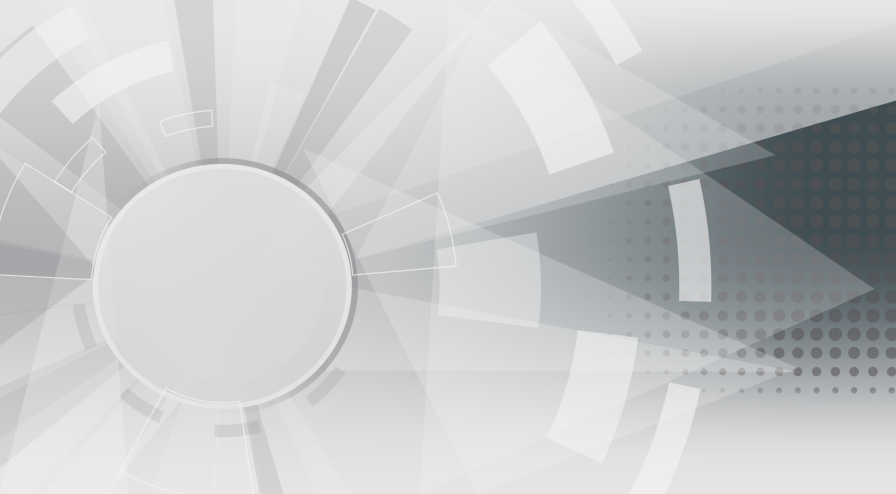
Reproduce this background procedurally as a Shadertoy shader.

```glsl
const vec3 PALE = vec3(0.915, 0.910, 0.912);
const vec3 MID = vec3(0.730, 0.735, 0.742);
const vec3 SLATE = vec3(0.250, 0.305, 0.325);
const vec3 DOT = vec3(0.340, 0.325, 0.335);
const vec3 SHADE = vec3(0.480, 0.490, 0.500);
const vec3 WHITE = vec3(0.955);
const vec2 HUB = vec2(0.450, 0.420);
const vec2 HUB_SIZE = vec2(0.262, 0.248);
const float DOT_STEP = 0.038;
const float LINE_WIDTH = 0.0012;
const int RAYS = 18;

// Ring sectors: inner radius, outer radius, first and last angle in degrees
const vec4 PANELS[8] = vec4[8](
    vec4(0.700, 0.838, 18.9, 39.8), vec4(0.925, 0.990, -1.8, 12.7),
    vec4(0.440, 0.645, -7.5, 9.8), vec4(0.725, 0.848, -25.0, -7.0),
    vec4(0.925, 0.990, -31.0, -12.1), vec4(0.915, 0.975, 29.3, 46.0),
    vec4(0.447, 0.510, 102.5, 132.6), vec4(0.570, 0.645, 118.0, 152.0));
const float PANEL_ALPHA[8] = float[8](0.64, 0.62, 0.40, 0.55, 0.62, 0.62, 0.62, 0.55);
const vec4 OUTLINES[5] = vec4[5](
    vec4(0.265, 0.475, 5.0, 23.5), vec4(0.235, 0.427, -119.0, -81.5),
    vec4(0.265, 0.470, 148.0, 177.0), vec4(0.325, 0.357, 93.5, 110.7),
    vec4(0.360, 0.400, 131.0, 148.0));

float fill(float d) {
    float edge = 0.75 / iResolution.y;
    return 1.0 - smoothstep(-edge, edge, d);
}

float hash(float n) { return fract(sin(n * 37.17) * 438.53); }

float sector(float r, float angle, vec4 s) {
    float turn = mod(angle - 0.5 * (s.z + s.w) + 180.0, 360.0) - 180.0;
    float side = radians(abs(turn) - 0.5 * (s.w - s.z)) * r;
    return max(abs(r - 0.5 * (s.x + s.y)) - 0.5 * (s.y - s.x), side);
}

float lineSide(vec2 p, vec2 a, vec2 b) {
    vec2 e = normalize(b - a);
    return dot(p - a, vec2(e.y, -e.x));
}

float triangle(vec2 p, vec2 a, vec2 b, vec2 c) {
    float turn = sign(-lineSide(c, a, b));
    return fill(max(turn * lineSide(p, a, b),
                max(turn * lineSide(p, b, c), turn * lineSide(p, c, a))));
}

vec3 backdrop(vec2 p) {
    float band = (p.y - 0.47) / 0.29;
    vec3 col = mix(PALE, MID, exp(-band * band));
    float below = fill(lineSide(p, vec2(1.81, 0.795), vec2(0.72, 0.476)) * -1.0);
    below = 1.0 - below;
    float upper = fill(0.552 + 0.342 * (p.x - 0.637) - p.y);
    // Dark wedge, with paler bands above its slanted edge
    float depth = smoothstep(0.60, 1.70, p.x);
    float dark = depth * smoothstep(0.05, 0.55, p.y);
    float haze = 0.34 * depth * (1.0 - smoothstep(0.78, 1.02, p.y));
    below = fill(p.y - 0.476 - 0.293 * (p.x - 0.72));
    col = mix(col, SLATE, mix(haze, dark, below));
    col = mix(col, WHITE, 0.16 * upper * smoothstep(0.55, 0.75, p.x));
    // Halftone
    vec2 cell = (fract(p / DOT_STEP) - 0.5) * DOT_STEP;
    float grow = smoothstep(1.10, 1.75, p.x) * smoothstep(0.15, 0.35, p.y)
               * (1.0 - smoothstep(0.65, 0.90, p.y));
    float dots = fill(length(cell) - 0.014 * sqrt(grow));
    return mix(col, DOT, 0.55 * dots * smoothstep(0.0, 0.3, grow) * mix(0.2, 1.0, below));
}

void mainImage(out vec4 fragColor, in vec2 fragCoord) {
    vec2 p = fragCoord / iResolution.y;
    vec2 q = p - HUB;
    float r = length(q);
    float angle = degrees(atan(q.y, q.x));
    vec3 col = backdrop(p);

    // Rays around the left half
    for (int i = 0; i < RAYS; i++) {
        float n = float(i) + 1.0;
        float mid = 48.0 + 265.0 * fract(n * 0.618);
        float wide = 3.0 + 7.0 * hash(n);
        vec4 ray = vec4(0.24, 0.42 + 0.45 * hash(n + 40.0), mid - wide, mid + wide);
        vec3 tone = i % 3 == 0 ? SHADE : WHITE;
        col = mix(col, tone, 0.17 * fill(sector(r, angle, ray)));
    }
    col = mix(col, SHADE, 0.22 * fill(sector(r, angle, vec4(0.25, 0.64, 61.0, 66.0))));

    // Overlapping shards
    col = mix(col, WHITE, 0.22 * triangle(p, vec2(1.77, 0.415), vec2(0.91, 1.0), vec2(0.85, 0.0)));
    col = mix(col, WHITE, 0.24 * triangle(p, vec2(1.615, 0.255), vec2(0.613, 0.70), vec2(0.967, 0.0)));
    col = mix(col, WHITE, 0.22 * triangle(p, vec2(1.57, 0.686), vec2(1.0, 1.01), vec2(0.72, 0.476)));
    col = mix(col, WHITE, 0.24 * triangle(p, vec2(1.615, 0.247), vec2(0.70, 0.42), vec2(0.66, 0.25)));
    col = mix(col, WHITE, 0.28 * triangle(p, vec2(1.02, 1.02), vec2(0.60, 0.60), vec2(0.20, -0.02)));
    col = mix(col, WHITE, 0.30 * triangle(p, vec2(0.20, 0.79), vec2(0.0), vec2(0.26, 0.0)));
    col = mix(col, SHADE, 0.20 * triangle(p, vec2(0.0, 0.68), vec2(0.0, 0.30), vec2(0.20, 0.45)));

    // Small marks below the hub
    for (int i = 0; i < 4; i++) {
        float a = -44.0 - 40.0 * float(i);
        col = mix(col, SHADE, 0.16 * fill(sector(r, angle, vec4(0.28, 0.305, a - 9.0, a + 9.0))));
    }

    // Hub with shadow, rim and inner disc
    float hub = (length(q / HUB_SIZE) - 1.0) * HUB_SIZE.y;
    float shadow = fill(hub - 0.012) * smoothstep(-0.15, 0.20, q.x + 0.5 * q.y);
    col = mix(col, SHADE, 0.45 * shadow);
    vec3 face = mix(vec3(0.845), vec3(0.90), smoothstep(0.15, 0.65, p.y));
    col = mix(col, face, 0.86 * fill(hub));
    col = mix(col, WHITE, 0.45 * fill(abs(hub + 0.005) - 0.005));
    col = mix(col, vec3(0.86), 0.35 * fill(length(q - vec2(0.01, 0.0)) - 0.195));

    // Panels and thin frames
    for (int i = 0; i < 8; i++)
        col = mix(col, WHITE, PANEL_ALPHA[i] * fill(sector(r, angle, PANELS[i])));
    for (int i = 0; i < 5; i++)
        col = mix(col, WHITE, 0.75 * fill(abs(sector(r, angle, OUTLINES[i])) - LINE_WIDTH));
    fragColor = vec4(col, 1.0);
}
```
